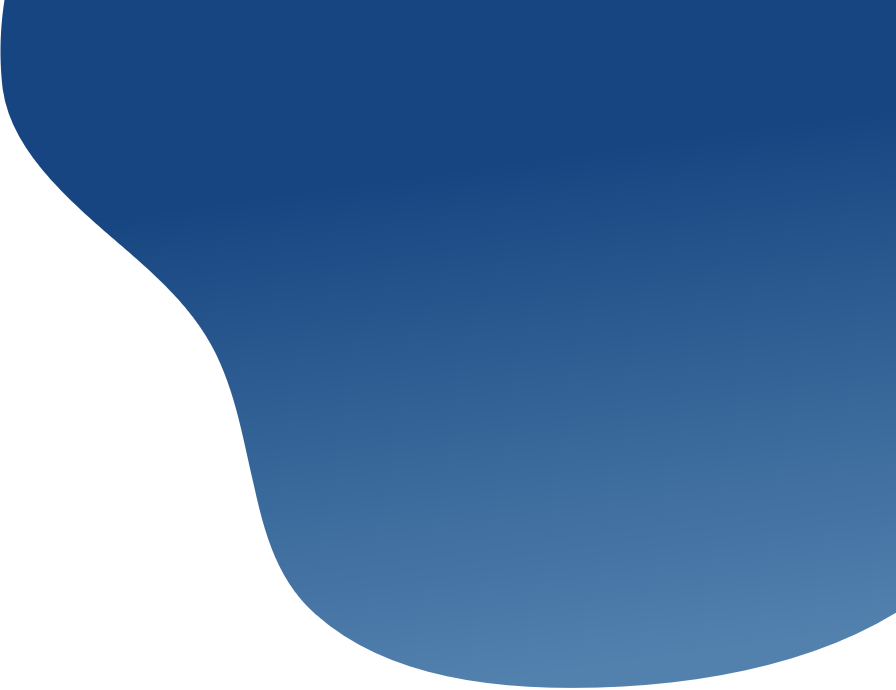
This background is drawn by a WebGL 2 fragment shader. Its source:

```glsl
#version 300 es
precision highp float;
// A blue wavy blob with a slanted vertical gradient, flowing over a white page.

uniform vec2 u_resolution;
out vec4 fragColor;

// Colours
const vec3 PAGE = vec3(1.0);
const vec3 DEEP_BLUE = vec3(0.090, 0.270, 0.506);
const vec3 MID_BLUE = vec3(0.160, 0.345, 0.560);
const vec3 PALE_BLUE = vec3(0.322, 0.506, 0.682);

// Gradient: slant of its bands and depths of its stops, in canvas heights
const float SLANT = 0.14;
const float DEEP_STOP = 0.335;
const float MID_STOP = 0.56;
const float PALE_STOP = 1.09;

// Outline: chained cubic curves in fractions of the canvas
const int CURVES = 7;
const int STEPS = 14;
const vec2 OUTLINE[22] = vec2[22](
  vec2(0.005, 1.0),
  vec2(0.0, 0.958), vec2(-0.001, 0.915), vec2(0.003, 0.871),
  vec2(0.012, 0.787), vec2(0.068, 0.719), vec2(0.130, 0.650),
  vec2(0.174, 0.601), vec2(0.216, 0.553), vec2(0.241, 0.487),
  vec2(0.264, 0.425), vec2(0.271, 0.364), vec2(0.284, 0.293),
  vec2(0.296, 0.222), vec2(0.311, 0.157), vec2(0.352, 0.110),
  vec2(0.421, 0.030), vec2(0.523, 0.003), vec2(0.638, 0.003),
  vec2(0.768, 0.003), vec2(0.902, 0.034), vec2(1.0, 0.112));

vec2 cubic(vec2 a, vec2 b, vec2 c, vec2 d, float t) {
  float s = 1.0 - t;
  return s * s * s * a + 3.0 * s * t * (s * b + t * c) + t * t * t * d;
}

float segmentDistance(vec2 p, vec2 a, vec2 b) {
  vec2 ab = b - a;
  float h = clamp(dot(p - a, ab) / dot(ab, ab), 0.0, 1.0);
  return length(p - a - h * ab);
}

// Signed distance to the outline, negative inside the blob
float blobDistance(vec2 p, vec2 scale) {
  float nearest = 1e3;
  float side = 1.0;
  vec2 a = OUTLINE[0] * scale;
  for (int i = 0; i < CURVES; i++) {
    int k = 3 * i;
    for (int j = 1; j <= STEPS; j++) {
      float t = float(j) / float(STEPS);
      vec2 b = scale * cubic(OUTLINE[k], OUTLINE[k + 1], OUTLINE[k + 2], OUTLINE[k + 3], t);
      nearest = min(nearest, segmentDistance(p, a, b));
      // Each crossing of a ray to the left flips the side
      if ((a.y > p.y) != (b.y > p.y)) {
        float crossing = a.x + (b.x - a.x) * (p.y - a.y) / (b.y - a.y);
        if (crossing < p.x) side = -side;
      }
      a = b;
    }
  }
  return side * nearest;
}

vec3 blobColor(vec2 p) {
  float depth = 1.0 - p.y + SLANT * p.x;
  float upper = clamp((depth - DEEP_STOP) / (MID_STOP - DEEP_STOP), 0.0, 1.0);
  float lower = clamp((depth - MID_STOP) / (PALE_STOP - MID_STOP), 0.0, 1.0);
  return mix(mix(DEEP_BLUE, MID_BLUE, upper), PALE_BLUE, lower);
}

void main() {
  vec2 p = gl_FragCoord.xy / u_resolution.y;
  vec2 scale = vec2(u_resolution.x / u_resolution.y, 1.0);
  // Edge softened over one pixel
  float cover = clamp(0.5 - blobDistance(p, scale) * u_resolution.y, 0.0, 1.0);
  fragColor = vec4(mix(PAGE, blobColor(p), cover), 1.0);
}
```
